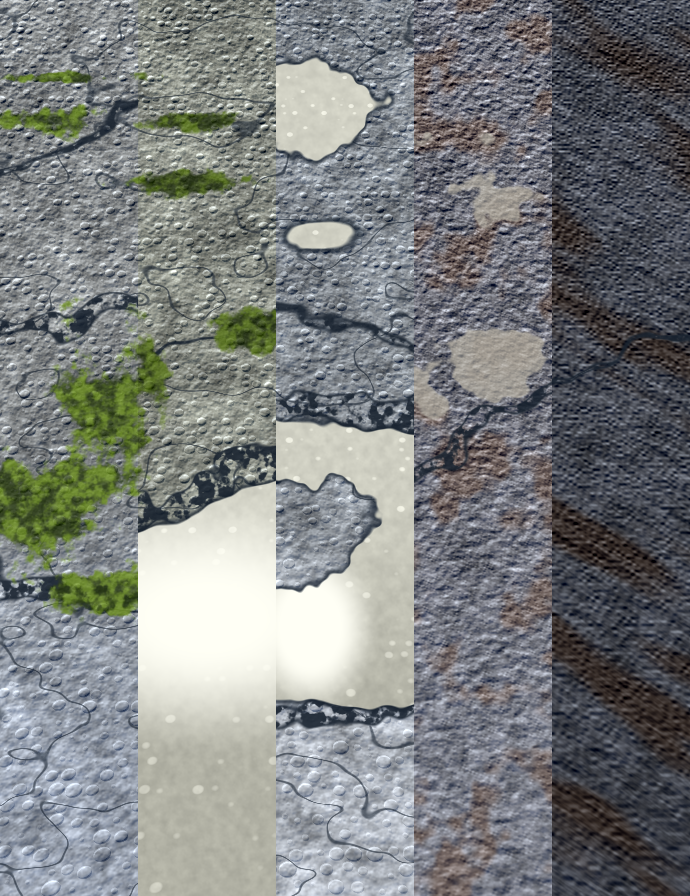
A Shadertoy shader for this texture:

```glsl
// Five vertical strips of weathered wet ground: mossy paving, puddles, cracked stone, dark slate.
#define STRIPS 5.0
#define RELIEF 1.4
#define GRAIN 105.0
#define PEBBLE_SCALE 62.0
#define CRACK_JAG 0.07
#define SLATE_ANGLE 0.62
#define CRACK_COLOR vec3(0.09, 0.13, 0.18)
#define MOSS_DARK vec3(0.17, 0.23, 0.09)
#define MOSS_LIGHT vec3(0.42, 0.54, 0.15)
#define WATER_COLOR vec3(0.69, 0.69, 0.64)
#define SAND_COLOR vec3(0.67, 0.65, 0.61)
#define RUST_COLOR vec3(0.20, 0.15, 0.12)

// Cracks: strip, height, rise across the strip, half width
const vec4 CRACKS[10] = vec4[10](vec4(0, .645, .01, .011), vec4(0, .84, .09, .005),
    vec4(0, .345, -.01, .012), vec4(1, .445, .07, .021), vec4(1, .62, .07, .003),
    vec4(2, .545, .0, .015), vec4(2, .635, -.05, .004), vec4(2, .195, .01, .010),
    vec4(3, .515, .10, .010), vec4(4, .60, .05, .004));

// Moss clumps: centre and radii
const vec4 MOSS[9] = vec4[9](vec4(.115, .54, .06, .085), vec4(.05, .44, .09, .065),
    vec4(.12, .335, .06, .032), vec4(.04, .868, .075, .022), vec4(.06, .913, .09, .007),
    vec4(.21, .865, .06, .010), vec4(.21, .795, .08, .013), vec4(.275, .63, .04, .022),
    vec4(.17, .58, .025, .045));

float hash(vec2 p) {
    vec3 q = fract(vec3(p.xyx) * 0.1031);
    q += dot(q, q.yzx + 33.33);
    return fract((q.x + q.y) * q.z);
}

float noise(vec2 p) {
    vec2 i = floor(p), f = fract(p);
    f = f * f * (3.0 - 2.0 * f);
    return mix(mix(hash(i), hash(i + vec2(1, 0)), f.x),
               mix(hash(i + vec2(0, 1)), hash(i + 1.0), f.x), f.y);
}

// Three octaves, centred on 0.5
float fbm(vec2 p) {
    float sum = 0.571 * noise(p);
    p = mat2(1.6, 1.2, -1.2, 1.6) * p + 17.3;
    sum += 0.286 * noise(p);
    p = mat2(1.6, 1.2, -1.2, 1.6) * p + 17.3;
    return sum + 0.143 * noise(p);
}

// One round stone inside each cell, rows shifted at random
float pebbles(vec2 p) {
    p.x += 7.0 * hash(vec2(floor(p.y), 5.0));
    vec2 cell = floor(p);
    float size = hash(cell), r = mix(0.08, 0.47, size * size);
    vec2 centre = r + (1.0 - 2.0 * r) * vec2(hash(cell + 41.0), hash(cell + 83.0));
    vec2 d = (fract(p) - centre) / r;
    return r * sqrt(max(0.0, 1.0 - dot(d, d)));
}

// Perspective: detail shrinks and flattens with distance
vec2 ground(vec2 s) { return vec2((s.x - .385) * (.7 + .9 * s.y), (.8 + .7 * s.y) * s.y); }

vec2 alongSlate(vec2 s) {
    float c = cos(SLATE_ANGLE), n = sin(SLATE_ANGLE);
    return vec2(c * s.x - n * s.y, n * s.x + c * s.y);
}

float height(vec2 s, int k) {
    vec2 g = ground(s);
    if (k == 4) return 0.4 * noise(g * GRAIN * 2.0) + 0.9 * fbm(alongSlate(s) * vec2(22, 105));
    if (k == 3) return 0.85 * fbm(g * GRAIN);
    return 0.5 * fbm(g * GRAIN) + 0.65 * pebbles(g * PEBBLE_SCALE);
}

vec3 stone(int k, float near) {
    if (k == 0) return mix(vec3(.54, .55, .55), vec3(.59, .62, .67), near);
    if (k == 1) return vec3(.54, .55, .51);
    if (k == 2) return mix(vec3(.51, .53, .55), vec3(.67, .69, .72), near);
    if (k == 3) return mix(vec3(.45, .45, .48), vec3(.50, .51, .55), near);
    return mix(vec3(.27, .28, .31), vec3(.24, .25, .28), near);
}

// Positive inside, in canvas heights
float blob(vec2 s, vec2 centre, vec2 r) {
    return (1.0 - length((s - centre) / r)) * min(r.x, r.y);
}

void mainImage(out vec4 fragColor, in vec2 fragCoord) {
    vec2 s = fragCoord / iResolution.y;
    float u = fragCoord.x / iResolution.x * STRIPS, y = s.y;
    int k = int(u);
    float a = fract(u) - 0.5;
    float jag = (fbm(s * 15.0) - 0.5) * CRACK_JAG;
    float fine = fbm(s * 120.0 + 7.0), wear = fbm(s * 26.0 + 3.0) - 0.5;

    // Lit stone with cool shadows
    float slope = height(s, k) - height(s + vec2(-.0009, .0018), k);
    vec3 col = stone(k, 1.0 - smoothstep(0.1, 0.6, y));
    col *= 1.0 + 0.5 * wear + 0.5 * (fine - 0.5);
    if (k == 3) {
        col = mix(col, RUST_COLOR * 1.9, 0.6 * smoothstep(.0, .2, wear));
        float sand = max(blob(s, vec2(.54, .59), vec2(.08, .045)), blob(s, vec2(.51, .79), vec2(.07, .025)));
        sand = smoothstep(0.0, 0.008, sand + wear * 0.11);
        col = mix(col, SAND_COLOR, sand * 0.85);
        slope *= 1.0 - 0.65 * sand;
    }
    if (k == 4) {
        float band = fbm(alongSlate(s) * vec2(4, 17) + 5.0);
        col = mix(col, RUST_COLOR, 0.8 * smoothstep(.48, .68, band));
        slope *= 0.7;
    }
    col += slope * RELIEF * (slope < 0.0 ? vec3(1.1, 1.0, 0.8) : vec3(0.95, 1.0, 1.05));

    // Hairlines and broad cracks with rubble inside
    float crack = 0.0, ragged = 0.35 + 1.3 * noise(s * 45.0);
    if (k < 3) crack = 0.65 - 0.65 * smoothstep(0.002, 0.012, abs(fbm(s * vec2(9, 15) + 31.0) - 0.5));
    for (int i = 0; i < 10; i++) {
        vec4 c = CRACKS[i];
        if (int(c.x) != k) continue;
        float d = abs(y - c.y - c.z * a - jag) - c.w * ragged;
        float rubble = 1.0 - smoothstep(0.42, 0.62, fine) * smoothstep(0.0, 0.006, -d);
        crack = max(crack, rubble * (1.0 - smoothstep(-.002, .003, d)));
    }
    col = mix(col, CRACK_COLOR, 0.88 * crack);

    // Moss creeping over the first two strips
    if (k < 2) {
        float moss = -9.0;
        for (int i = 0; i < 9; i++) moss = max(moss, 1.0 - length((s - MOSS[i].xy) / MOSS[i].zw));
        moss = smoothstep(0.0, 0.4, moss + wear * 1.7 + (fine - 0.5) * 0.8);
        vec3 green = mix(MOSS_DARK, MOSS_LIGHT, smoothstep(.25, .75, fine)) * (k == 1 ? 0.85 : 1.0);
        col = mix(col, green + slope * 0.35, moss * 0.9);
    }

    // Puddles with a dark wet rim, sky glow and floating specks
    float water = -1.0, glow = 0.0;
    if (k == 1) {
        water = 0.425 + 0.07 * a + jag - y;
        glow = 1.0 - smoothstep(0.3, 1.5, length(vec2(a * 0.8, (y - 0.31) / 0.11)));
    }
    if (k == 2) {
        float island = blob(s, vec2(.335, .41), vec2(.08, .055)) + wear * 0.05;
        water = min(min(0.53 + jag - y, y - 0.205 - jag), -island);
        water = max(water, blob(s, vec2(.34, .885), vec2(.07, .05)) + wear * 0.05);
        water = max(water, blob(s, vec2(.36, .738), vec2(.032, .016)) + wear * 0.02);
        glow = 1.0 - smoothstep(0.5, 1.25, length(vec2((a + 0.25) / 0.42, (y - 0.3) / 0.085)));
    }
    if (water > -0.01) {
        float specks = smoothstep(0.3, 0.42, pebbles(ground(s) * PEBBLE_SCALE + 9.0));
        vec3 pool = WATER_COLOR * (0.93 + 0.15 * fine) + 0.12 * smoothstep(0.15, 0.5, y) + 0.13 * specks;
        pool = mix(pool, vec3(1.0, 1.0, 0.96), glow);
        col = mix(col, CRACK_COLOR, 0.7 * smoothstep(-.007, -.001, water));
        col = mix(col, pool, smoothstep(-.001, .002, water));
    }
    fragColor = vec4(clamp(col, 0.0, 1.0), 1.0);
}
```
